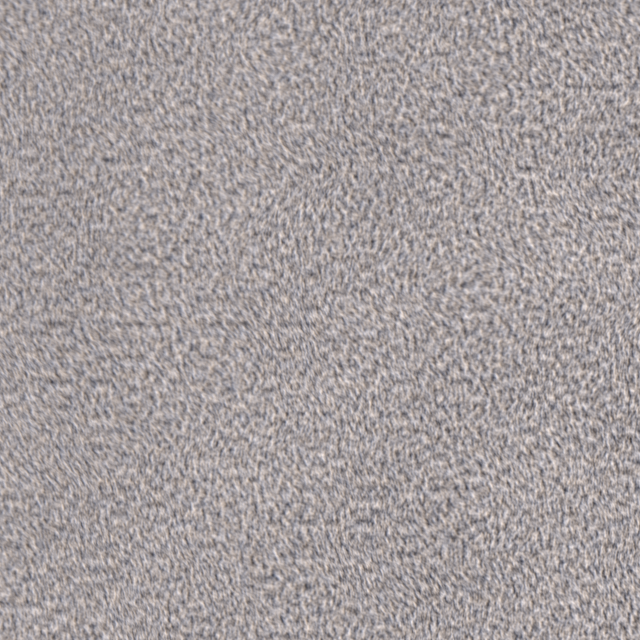
Write a three.js fragment shader that draws this texture.

```glsl
varying vec2 vUv;

const vec3 BASE_COLOR = vec3(0.647, 0.619, 0.621);
const vec3 LIGHT_TINT = vec3(1.03, 0.98, 0.93);   // channel gain from dark to light
const vec3 WARM_SHIFT = vec3(0.035, 0.004, -0.04);
const vec2 GRAIN_FREQ = vec2(136.0, 78.0);        // narrow, upright grains
const vec2 FINE_FREQ = vec2(225.0, 140.0);
const vec2 CRUMB_FREQ = vec2(250.0, 230.0);
const float FINE_AMOUNT = 0.6;
const float CRUMB_AMOUNT = 0.35;
const float FINE_TURN = 0.25;
const float CRUMB_TURN = -0.5;
const float GRAIN_CONTRAST = 0.32;
const float CREASE = 0.1;                         // darkens hollows, flattens tops
const float LEAN = 0.32;                          // tilt of the nap at the left
const vec2 FLOW_FREQ = vec2(3.0, 4.0);
const float FLOW_AMOUNT = 0.04;
const float FRINGE_OFFSET = 0.0013;               // sideways light of each grain
const float PATCH_AMOUNT = 0.034;

float hash(vec2 p) {
  return fract(sin(dot(p, vec2(127.1, 311.7))) * 43758.5453);
}

vec2 randomDirection(vec2 cell) {
  float angle = 6.2832 * hash(cell);
  return vec2(cos(angle), sin(angle));
}

float gradientNoise(vec2 p) {
  vec2 cell = floor(p);
  vec2 f = fract(p);
  vec2 w = f * f * f * (f * (f * 6.0 - 15.0) + 10.0);
  vec2 e = vec2(1.0, 0.0);
  float a = dot(randomDirection(cell), f);
  float b = dot(randomDirection(cell + e.xy), f - e.xy);
  float c = dot(randomDirection(cell + e.yx), f - e.yx);
  float d = dot(randomDirection(cell + e.xx), f - e.xx);
  return mix(mix(a, b, w.x), mix(c, d, w.x), w.y);
}

vec2 rotate(vec2 p, float angle) {
  float c = cos(angle);
  float s = sin(angle);
  return vec2(c * p.x - s * p.y, s * p.x + c * p.y);
}

// Shear the plane so that the grains lean and wander
vec2 flow(vec2 p) {
  float wander = gradientNoise(p * FLOW_FREQ + 7.3)
               + 0.3 * gradientNoise(p * FLOW_FREQ * 3.0 + 23.9);
  float lean = LEAN * (1.0 - 0.6 * p.x) * (p.y - 0.5);
  return p + vec2(lean + FLOW_AMOUNT * wander, 0.0);
}

float grainHeight(vec2 p) {
  float grain = gradientNoise(p * GRAIN_FREQ);
  float fine = gradientNoise(rotate(p, FINE_TURN) * FINE_FREQ + 31.7);
  float crumb = gradientNoise(rotate(p, CRUMB_TURN) * CRUMB_FREQ + 83.1);
  return grain + FINE_AMOUNT * fine + CRUMB_AMOUNT * crumb;
}

// Broad, faint clouds of worn pile
float patches(vec2 p) {
  return gradientNoise(p * 4.0 + 3.1)
       + 0.6 * gradientNoise(p * 11.0 + 17.9)
       + 0.8 * gradientNoise(p * 30.0 + 41.3);
}

void main() {
  vec2 p = flow(vUv);
  vec2 offset = vec2(FRINGE_OFFSET, 0.0);
  float height = grainHeight(p);
  float slope = grainHeight(p - offset) - grainHeight(p + offset);

  // Relief is stronger towards the lower right
  float depth = mix(0.78, 1.2, clamp(0.7 * vUv.x + 0.3 * (1.0 - vUv.y), 0.0, 1.0));
  float relief = height - CREASE * height * height;
  float light = GRAIN_CONTRAST * depth * relief + PATCH_AMOUNT * patches(vUv);

  // Warm and cool flanks, with a slow drift of hue
  float warmth = 1.1 * slope + 0.8 * gradientNoise(vUv * 60.0 + 5.7);

  vec3 color = BASE_COLOR + LIGHT_TINT * light + WARM_SHIFT * warmth;
  gl_FragColor = vec4(clamp(color, 0.0, 1.0), 1.0);
}
```
